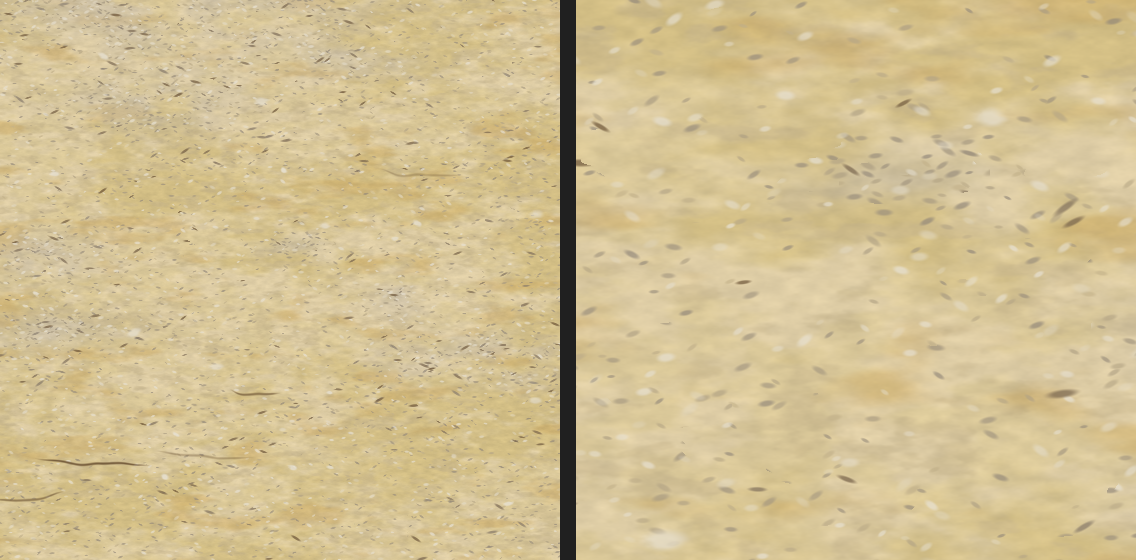
Left, the full canvas; right, a detail of the centre.
Reproduce this texture procedurally as a Shadertoy shader.

```glsl
// Weathered sandy ground: soft ochre and cream bands drawn with layered noise,
// scattered flecks, pale grains and pebbles from jittered cells,
// gritty grey patches, and a few thin tapering cracks.

const vec3 SAND   = vec3(0.855, 0.785, 0.600);
const vec3 OCHRE  = vec3(0.825, 0.745, 0.520);
const vec3 CREAM  = vec3(0.875, 0.808, 0.655);
const vec3 SHADE  = vec3(0.775, 0.705, 0.545);
const vec3 STAIN  = vec3(0.790, 0.660, 0.390);
const vec3 GREY   = vec3(0.775, 0.735, 0.665);
const vec3 STONE  = vec3(0.560, 0.520, 0.470);
const vec3 UMBER  = vec3(0.410, 0.310, 0.190);
const vec3 PALE   = vec3(0.905, 0.880, 0.820);
const float GRAIN_CONTRAST = 0.13;
const float FLECK_TILT = 1.3;

// Gritty patches: centre, then radii
const int PATCHES = 8;
const vec4 PATCH[PATCHES] = vec4[](
    vec4(0.30, 1.00, 0.42, 0.12), vec4(0.07, 0.54, 0.11, 0.05),
    vec4(0.08, 0.41, 0.17, 0.04), vec4(0.28, 0.82, 0.17, 0.07),
    vec4(0.52, 0.56, 0.08, 0.02), vec4(0.72, 0.47, 0.06, 0.04),
    vec4(0.88, 0.36, 0.22, 0.05), vec4(0.62, 0.89, 0.14, 0.04));

// Cracks: centre, half length, slope
const int CRACKS = 5;
const vec4 CRACK[CRACKS] = vec4[](
    vec4(0.166, 0.172, 0.110, -0.07), vec4(0.456, 0.295, 0.048, -0.10),
    vec4(0.050, 0.109, 0.070, 0.10), vec4(0.365, 0.183, 0.095, -0.04),
    vec4(0.750, 0.685, 0.080, -0.08));
const float CRACK_DEPTH[CRACKS] = float[](0.85, 0.65, 0.60, 0.35, 0.28);

vec2 hash2(vec2 p) {
    vec3 q = fract(p.xyx * vec3(0.1031, 0.1030, 0.0973));
    q += dot(q, q.yzx + 33.33);
    return fract((q.xx + q.yz) * q.zy);
}

float noise(vec2 p) {
    vec2 i = floor(p), f = fract(p);
    f = f * f * (3.0 - 2.0 * f);
    return mix(mix(hash2(i).x, hash2(i + vec2(1, 0)).x, f.x),
               mix(hash2(i + vec2(0, 1)).x, hash2(i + vec2(1, 1)).x, f.x), f.y);
}

float fbm(vec2 p) {
    float sum = 0.0, gain = 0.533;
    for (int i = 0; i < 4; i++) {
        sum += gain * noise(p);
        p = mat2(1.96, 0.12, -0.12, 1.96) * p + 17.3;
        gain *= 0.5;
    }
    return sum;
}

// Jittered ellipses; x is coverage, y a random tone per grain
vec2 flecks(vec2 uv, vec2 cells, vec2 radius, float share, float seed) {
    vec2 best = vec2(0.0), home = floor(uv * cells);
    for (int y = -1; y <= 1; y++)
    for (int x = -1; x <= 1; x++) {
        vec2 cell = home + vec2(x, y);
        vec2 place = hash2(cell + seed), look = hash2(cell + seed + 61.7);
        vec2 pick = hash2(cell + seed + 137.1);
        vec2 d = uv - (cell + place) / cells;
        float a = (look.x - 0.5) * FLECK_TILT;
        d = mat2(cos(a), -sin(a), sin(a), cos(a)) * d;
        float k = length(d / (radius * mix(0.5, 1.1, look.y)));
        float cover = (1.0 - smoothstep(0.4, 1.15, k)) * step(pick.x, share);
        if (cover > best.x) best = vec2(cover, pick.y);
    }
    return best;
}

float gritAmount(vec2 uv) {
    float grit = 0.0;
    for (int i = 0; i < PATCHES; i++) {
        vec2 q = (uv - PATCH[i].xy) / PATCH[i].zw;
        grit = max(grit, exp(-1.3 * dot(q, q)));
    }
    return grit * smoothstep(0.25, 0.62, fbm(uv * vec2(13.0, 26.0) + 5.0));
}

float crackMask(vec2 uv, float pixel) {
    float mask = 0.0;
    for (int i = 0; i < CRACKS; i++) {
        vec4 c = CRACK[i];
        float t = (uv.x - c.x) / c.z;
        float bend = 0.006 * t * t + 0.008 * (noise(vec2(uv.x * 28.0, float(i) * 7.0)) - 0.5);
        float width = 0.0022 * max(1.0 - t * t, 0.0);
        float line = 1.0 - smoothstep(0.0, width + pixel, abs(uv.y - c.y - c.w * (uv.x - c.x) - bend));
        mask = max(mask, line * CRACK_DEPTH[i] * (1.0 - smoothstep(0.6, 1.0, abs(t))));
    }
    return mask;
}

void mainImage(out vec4 fragColor, in vec2 fragCoord) {
    vec2 uv = fragCoord / iResolution.y;
    float grit = gritAmount(uv);

    // Broad bands and small horizontal streaks
    float broad = fbm(uv * vec2(4.0, 9.0) + 3.0);
    float streak = fbm(uv * vec2(24.0, 62.0) + 41.0);
    float fine = fbm(uv * vec2(80.0, 170.0) + 9.0);
    vec3 col = mix(OCHRE, SAND, smoothstep(0.34, 0.54, 0.6 * broad + 0.4 * streak));
    col = mix(col, CREAM, 0.9 * smoothstep(0.50, 0.66, 0.4 * broad + 0.6 * streak));
    col = mix(col, SHADE, 0.5 * smoothstep(0.54, 0.74, fbm(uv * vec2(32.0, 85.0) + 77.0)));
    col = mix(col, STAIN, 0.5 * smoothstep(0.58, 0.78, fbm(uv * vec2(9.0, 30.0) + 23.0)));
    col = mix(col, GREY, 0.6 * grit);
    col *= 1.0 + GRAIN_CONTRAST * (fine - 0.5);

    // Flecks and grains, denser where the ground is gritty
    float cluster = smoothstep(0.40, 0.68, fbm(uv * vec2(9.0, 18.0) + 88.0));
    vec2 dust = flecks(uv, vec2(80.0, 150.0), vec2(0.0055, 0.0021), 0.13 + 0.15 * cluster + 0.55 * grit, 11.0);
    col = mix(col, mix(STONE, SHADE, dust.y), 0.65 * dust.x);
    vec2 grain = flecks(uv, vec2(65.0, 115.0), vec2(0.0060, 0.0029), 0.14 + 0.45 * grit, 211.0);
    col = mix(col, PALE, grain.x * mix(0.2, 0.75, grain.y));
    vec2 chip = flecks(uv, vec2(38.0, 74.0), vec2(0.0105, 0.0027), 0.03 + 0.08 * cluster + 0.30 * grit, 307.0);
    col = mix(col, mix(UMBER, STONE, chip.y), 0.70 * chip.x);

    // Pale pebbles with ragged edges
    vec2 ragged = uv + 0.007 * (vec2(fine, streak) - 0.5);
    vec2 pebble = flecks(ragged, vec2(15.0, 20.0), vec2(0.0135, 0.0075), 0.08, 409.0);
    col = mix(col, PALE, pebble.x * mix(0.45, 0.9, pebble.y));

    col = mix(col, UMBER, crackMask(uv, 1.0 / iResolution.y));
    fragColor = vec4(clamp(col, 0.0, 1.0), 1.0);
}
```
